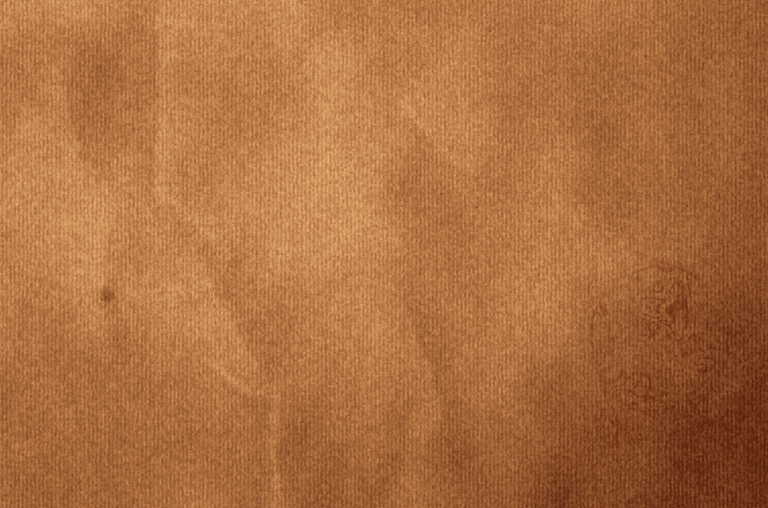
This texture is drawn by a WebGL 1 fragment shader. Its source:

```glsl
precision highp float;
// Aged brown kraft paper: ribbed fibres, soft creases, stains and a faint scrollwork print.
uniform vec2 u_resolution;

const vec3 DARK_BROWN = vec3(0.46, 0.23, 0.11);
const vec3 MID_BROWN = vec3(0.69, 0.44, 0.25);
const vec3 PALE_TAN = vec3(0.80, 0.56, 0.35);
const vec3 RUST = vec3(0.68, 0.27, 0.11);
const float BASE_TONE = 0.748;      // red level of clean paper
const float RIGHT_SHADE = 0.17;
const float BOTTOM_SHADE = 0.13;
const float MOTTLE = 0.17;
const float CRUMPLE = 0.13;
const float RIB_COUNT = 124.0;      // ribs per canvas height
const float RIB_DEPTH = 0.034;
const float GRAIN = 0.20;
const float PRINT_DEPTH = 0.085;
const vec2 PRINT_CENTRE = vec2(1.295, 0.33);
const vec2 STAIN_CENTRE = vec2(0.212, 0.42);

float hash(vec2 p) {
  vec3 q = fract(vec3(p.xyx) * 0.1031);
  q += dot(q, q.yzx + 33.33);
  return fract((q.x + q.y) * q.z);
}

float noise(vec2 p) {
  vec2 i = floor(p), f = fract(p);
  f = f * f * (3.0 - 2.0 * f);
  return mix(mix(hash(i), hash(i + vec2(1, 0)), f.x),
             mix(hash(i + vec2(0, 1)), hash(i + vec2(1, 1)), f.x), f.y);
}

float fbm(vec2 p) {
  float sum = 0.0, amp = 0.5;
  for (int i = 0; i < 5; i++) {
    sum += amp * noise(p);
    p = mat2(1.6, 1.2, -1.2, 1.6) * p + 7.3;
    amp *= 0.5;
  }
  return sum;
}

// Crease from a to b: tone steps across it, with an optional bright ridge.
float crease(vec2 p, vec2 a, vec2 b, float stepTone, float ridge) {
  vec2 q = p - a, dir = normalize(b - a);
  float along = dot(q, dir) / length(b - a);
  float d = dir.x * q.y - dir.y * q.x;
  float ends = smoothstep(-0.12, 0.2, along) * smoothstep(1.12, 0.8, along);
  float side = d / (abs(d) + 0.006);
  return ends * (stepTone * side * exp(-abs(d) / 0.045) + ridge * exp(-d * d / 0.00006));
}

float creases(vec2 p) {
  float t = crease(p, vec2(0.32, 1.05), vec2(0.31, 0.62), 0.065, 0.0);
  t += crease(p, vec2(0.30, 0.64), vec2(0.43, 0.50), 0.02, 0.035);
  t += crease(p, vec2(0.37, 0.52), vec2(0.54, 0.23), -0.055, 0.015);
  t += crease(p, vec2(0.40, 0.30), vec2(0.55, 0.20), 0.02, 0.05);
  t += crease(p, vec2(0.543, 0.24), vec2(0.533, -0.06), 0.015, 0.075);
  t += crease(p, vec2(0.81, 0.39), vec2(0.89, 0.15), -0.06, 0.0);
  t += crease(p, vec2(0.13, 0.86), vec2(0.17, 0.64), -0.045, 0.0);
  t += crease(p, vec2(0.76, 0.82), vec2(0.91, 0.67), 0.025, 0.03);
  t += crease(p, vec2(0.09, 0.58), vec2(0.20, 0.52), 0.015, 0.035);
  t += crease(p, vec2(0.20, 0.58), vec2(0.21, 0.30), -0.045, 0.0);
  t += crease(p, vec2(0.82, 0.22), vec2(0.78, 0.02), 0.04, 0.0);
  return t;
}

// Worn curling ink lines inside a medallion and its base.
float scrollwork(vec2 p) {
  vec2 q = p - PRINT_CENTRE;
  vec2 warp = vec2(noise(p * 23.0), noise(p * 23.0 + 31.0)) - 0.5;
  float level = noise((p + warp * 0.08) * 29.0);
  float curls = 1.0 - smoothstep(0.04, 0.24, abs(fract(level * 2.6) - 0.5));
  float r = length(q * vec2(1.0, 0.87)) + warp.x * 0.02;
  float ring = 1.0 - smoothstep(0.001, 0.004, abs(r - 0.133));
  float medallion = smoothstep(0.15, 0.12, r);
  float base = smoothstep(0.13, 0.09, abs(q.x + 0.01)) * smoothstep(-0.10, -0.17, q.y);
  float wear = smoothstep(0.2, 0.55, noise(p * 13.0 + 5.0));
  return max(curls * max(medallion, base * 0.7) * wear, ring * wear * 0.8);
}

// Sparse short fibres scattered one per cell.
float flecks(vec2 p, float cells, float share) {
  vec2 id = floor(p * cells), f = fract(p * cells) - 0.5;
  float angle = 6.2832 * hash(id + 19.0);
  f -= 0.4 * (vec2(hash(id + 3.0), hash(id + 8.0)) - 0.5);
  f = mat2(cos(angle), sin(angle), -sin(angle), cos(angle)) * f;
  float d = length(vec2(max(abs(f.x) - 0.12, 0.0), f.y));
  return step(hash(id), share) * (1.0 - smoothstep(0.03, 0.12, d));
}

void main() {
  vec2 uv = gl_FragCoord.xy / u_resolution;
  vec2 p = gl_FragCoord.xy / u_resolution.y;
  vec2 bent = p + 0.045 * (vec2(fbm(p * 9.0), fbm(p * 9.0 + 40.0)) - 0.48);

  // Broad light, crumpled mottling, stain and folds
  float right = smoothstep(0.55, 1.0, uv.x), low = smoothstep(0.55, 0.0, uv.y);
  float tone = BASE_TONE - RIGHT_SHADE * right - BOTTOM_SHADE * low;
  tone -= 0.03 * smoothstep(0.88, 1.0, uv.x) + 0.03 * right * low;
  tone += MOTTLE * (fbm(bent * vec2(4.5, 3.6) + 2.0) - 0.48) + creases(bent);
  tone += CRUMPLE * (fbm(bent * vec2(11.0, 8.0) + 17.0) - 0.48);
  vec2 stain = (bent - STAIN_CENTRE) * vec2(1.0, 0.75);
  tone -= 0.18 * exp(-dot(stain, stain) / 0.00018);

  // Vertical ribs broken into stitches, then fibre grain
  float wobble = 1.6 * noise(p * vec2(45.0, 70.0));
  float rib = sin(6.2832 * p.x * RIB_COUNT + wobble);
  tone += RIB_DEPTH * rib * (0.3 + 1.4 * noise(p * RIB_COUNT * vec2(0.8, 1.1)));
  float grain = 0.55 * noise(p * vec2(250.0, 200.0)) + 0.45 * noise(p * 330.0 + 9.0);
  tone += GRAIN * (grain - 0.5);
  tone += 0.05 * flecks(p, 60.0, 0.06) - 0.15 * flecks(p + 5.0, 75.0, 0.003);
  float ink = scrollwork(p);
  tone -= PRINT_DEPTH * ink;

  vec3 color = tone < MID_BROWN.r
    ? mix(DARK_BROWN, MID_BROWN, max((tone - DARK_BROWN.r) / (MID_BROWN.r - DARK_BROWN.r), -0.4))
    : mix(MID_BROWN, PALE_TAN, (tone - MID_BROWN.r) / (PALE_TAN.r - MID_BROWN.r));
  color = mix(color, RUST, 0.10 * ink + 0.35 * flecks(p + 2.0, 45.0, 0.004));
  gl_FragColor = vec4(color, 1.0);
}
```
